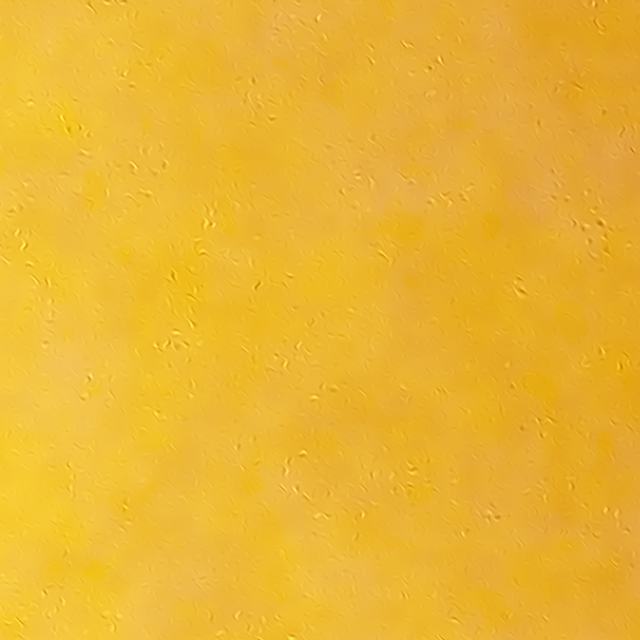
A Shadertoy shader for this texture:

```glsl
// Golden waxy peel: a soft amber gradient with cloudy patches, slanted grain and tiny embossed pits.

const vec3 SHADE = vec3(0.893, 0.652, 0.180);   // amber side
const vec3 LIGHT = vec3(0.967, 0.798, 0.215);   // lemon side
const vec3 RELIEF_TINT = vec3(0.080, 0.115, 0.120);
const vec2 LIGHT_SLOPE = vec2(-0.88, -0.28);    // tone change across the canvas
const float MID_TONE = 0.42;
const float CLOUD_TONE = 0.38;
const float MOTTLE_TONE = 0.16;
const float CLOUD_BLUE = 0.29;
const float SPOT_BLUE = 0.07;
const float GRAIN_CELLS = 58.0;
const float GRAIN_GAIN = 0.36;
const float PIT_CELLS = 52.0;
const float PIT_GAIN = 2.1;
const float SLANT = -0.88;                      // ridge direction in radians
const float SLANT_JITTER = 1.3;
const float RIDGE_FREQ = 11.5;                  // ridge waves, radians per cell
const float RIDGE_ACROSS = 13.0;                // falloff across a ridge
const vec2 RIDGE_ALONG = vec2(6.0, 20.0);       // falloff along long and short ridges
const float WOBBLE = 0.0016;                    // bends the ridges slightly

vec3 hash3(vec2 p) {
    vec3 q = fract(p.xyx * vec3(0.1031, 0.1030, 0.0973));
    q += dot(q, q.yxz + 33.33);
    return fract((q.xxy + q.yzz) * q.zyx);
}

// Smooth cellular noise: random cell values blended by distance.
float softCells(vec2 p) {
    vec2 cell = floor(p);
    float sum = 0.0, weight = 0.0;
    for (int y = -1; y <= 1; y++)
    for (int x = -1; x <= 1; x++) {
        vec2 id = cell + vec2(x, y);
        vec3 rnd = hash3(id + 71.0);
        vec2 d = p - id - 0.2 - 0.6 * rnd.xy;
        float w = exp(-4.5 * dot(d, d));
        sum += w * rnd.z;
        weight += w;
    }
    return sum / weight;
}

// Scattered short ridges, each with a lit and a shaded flank.
float ridges(vec2 p, float rarity) {
    vec2 cell = floor(p);
    float sum = 0.0;
    for (int y = -1; y <= 1; y++)
    for (int x = -1; x <= 1; x++) {
        vec2 id = cell + vec2(x, y);
        vec3 place = hash3(id + 13.0);
        vec3 look = hash3(id + 197.0);
        vec2 d = p - id - place.xy;
        float angle = SLANT + SLANT_JITTER * (look.x - 0.5);
        vec2 dir = vec2(cos(angle), sin(angle));
        vec2 local = vec2(dot(d, dir), dot(d, vec2(-dir.y, dir.x)));
        vec2 falloff = vec2(mix(RIDGE_ALONG.x, RIDGE_ALONG.y, look.z), RIDGE_ACROSS);
        float envelope = exp(-dot(local * local, falloff));
        float wave = sin(local.y * RIDGE_FREQ + 6.283 * look.y);
        sum += pow(place.z, rarity) * envelope * wave;
    }
    return sum;
}

void mainImage(out vec4 fragColor, in vec2 fragCoord) {
    vec2 uv = fragCoord / iResolution.xy;
    vec2 p = fragCoord / iResolution.y;

    // Clouds for tone and for saturation
    float toneCloud = 0.5 * softCells(p * 5.0 + 3.0) + 0.5 * softCells(p * 13.0 + 40.0);
    float mottle = softCells(p * 36.0 + 120.0);
    float hueCloud = 0.45 * softCells(p * 6.0 + 90.0) + 0.35 * softCells(p * 15.0 + 60.0)
                   + 0.2 * softCells(p * 34.0 + 20.0);
    float spots = smoothstep(0.82, 0.96, softCells(p * 24.0 + 150.0));

    float tone = MID_TONE + dot(uv - 0.5, LIGHT_SLOPE)
               + CLOUD_TONE * (toneCloud - 0.5) + MOTTLE_TONE * (mottle - 0.5);
    vec3 color = mix(SHADE, LIGHT, tone);
    color.b += CLOUD_BLUE * (hueCloud - 0.5) - SPOT_BLUE * spots;

    // Fine grain everywhere, strong pits gathered in clusters
    vec2 bent = p + WOBBLE * (sin(p.yx * 210.0) + sin(p.yx * 337.0 + p * 90.0));
    float cluster = smoothstep(0.45, 0.9, softCells(p * 19.0 + 230.0));
    float grain = ridges(bent * GRAIN_CELLS, 1.0) * (0.4 + 1.2 * mottle);
    float pits = ridges(bent * PIT_CELLS + 300.0, 2.2) * cluster;
    color += RELIEF_TINT * (GRAIN_GAIN * grain + PIT_GAIN * pits);

    fragColor = vec4(clamp(color, 0.0, 1.0), 1.0);
}
```
